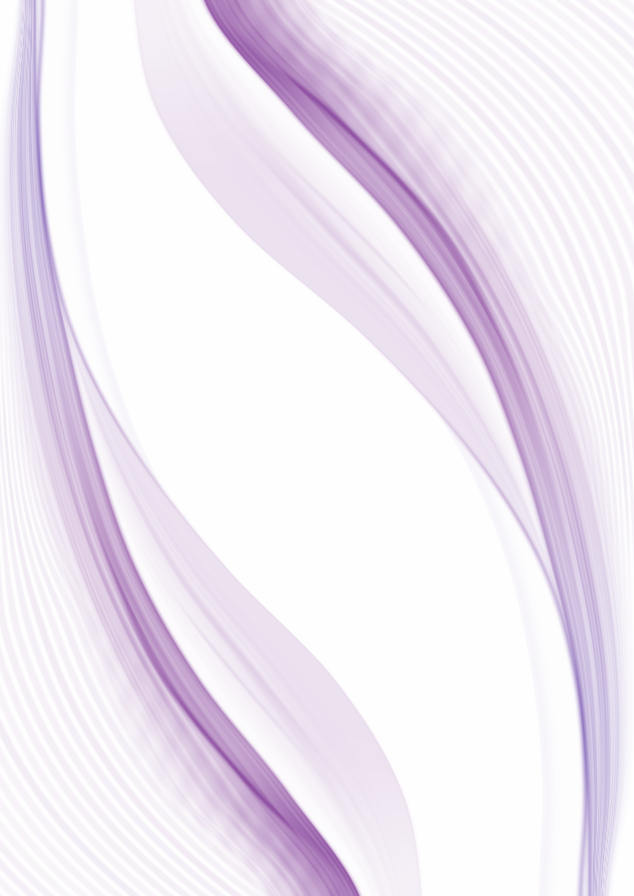
This background is drawn by a WebGL 2 fragment shader. Its source:

```glsl
#version 300 es
precision highp float;

uniform vec2 u_resolution;
out vec4 outColor;

const vec3 PAPER = vec3(0.998);
const vec3 VIOLET_INK = vec3(0.64, 1.0, 0.53);
const vec3 BLUE_INK = vec3(0.8, 1.0, 0.46);

// Horizontal position of each flowing edge at nine equal heights, top to bottom
const float VEIL[9] = float[](.211, .248, .373, .574, .738, .851, .906, .923, .915);
const float SPINE[9] = float[](.322, .461, .625, .743, .816, .868, .908, .925, .928);
const float FOLD[9] = float[](.325, .520, .689, .789, .858, .910, .939, .950, .941);
const float RIM[9] = float[](.510, .712, .815, .895, .955, .987, 1.0, .993, .965);
const float GHOST[9] = float[](.211, .248, .360, .600, .722, .798, .838, .855, .849);

float hash(vec2 p) {
  return fract(sin(dot(p, vec2(41.3, 289.1))) * 4375.5);
}

float noise(vec2 p) {
  vec2 i = floor(p), f = fract(p);
  f = f * f * (3.0 - 2.0 * f);
  return mix(mix(hash(i), hash(i + vec2(1, 0)), f.x),
             mix(hash(i + vec2(0, 1)), hash(i + vec2(1, 1)), f.x), f.y);
}

// Catmull-Rom curve through the knots, eased at both ends
float curve(float k[9], float t) {
  float u = clamp(t, 0.0, 1.02) * 8.0;
  int i = int(min(floor(u), 7.0));
  float f = u - float(i);
  float a = k[max(i - 1, 0)], b = k[i], c = k[i + 1], d = k[min(i + 2, 8)];
  return b + 0.5 * f * (c - a + f * (2.0 * a - 5.0 * b + 4.0 * c - d
         + f * (3.0 * (b - c) + d - a)));
}

float line(float d, float width) {
  return exp(-d * d / (width * width));
}

float edge(float d) {
  return smoothstep(-0.002, 0.002, d);
}

// Fine fibres running along the flow
float fibres(float across, float along, float count) {
  return 0.55 * noise(vec2(across * count, along * 2.5))
       + 0.45 * noise(vec2(across * count * 2.3 + 7.0, along * 3.0));
}

// Pale sheet on the inner side, with a bright gap beside the spine
float veilInk(float x, float t, float veil, float spine) {
  float s = (x - veil) / max(spine - veil, 0.004);
  float inside = edge(x - veil) * (1.0 - edge(x - spine));
  float fill = mix(0.112, 0.02, smoothstep(0.5, 0.92, s));
  fill *= mix(0.5, 1.0, smoothstep(0.0, 0.2, t)) * mix(1.0, 0.6, smoothstep(0.5, 0.7, t));
  fill *= mix(1.0, 0.5 + fibres(s, t, 14.0), smoothstep(0.1, 0.5, s));
  float crease = line(s - 0.69 - 0.7 * (t - 0.23), 0.02) * line(t - 0.26, 0.08) * 0.07;
  crease += line(s - 0.52 - 0.4 * (t - 0.2), 0.03) * line(t - 0.22, 0.12) * 0.05;
  float border = line(x - veil, 0.0045) * mix(0.02, 0.2, smoothstep(0.36, 0.6, t));
  return inside * (fill + crease) + border;
}

// Fibrous ribbon between spine and rim, folded over near the top
float ribbonInk(float x, float t, float spine, float fold, float rim) {
  float s = (x - spine) / (rim - spine);
  float c = (x - fold) / (rim - fold);
  float core = mix(0.36, 0.24, smoothstep(0.3, 0.7, t));
  float outer = mix(0.25, 0.07, smoothstep(0.0, 0.9, c));
  float body = mix(core, outer, smoothstep(-0.08, 0.1, c));
  body *= 0.35 + 1.2 * fibres(s, t, 18.0);
  float crown = 0.24 * (1.0 - smoothstep(0.03, 0.2, x - spine))
              * (1.0 - smoothstep(0.05, 0.18, t));
  float weave = sin(x * 190.0 - t * 110.0) * sin(x * 90.0 - t * 190.0);
  weave *= 0.025 * smoothstep(0.0, 0.2, c) * (1.0 - smoothstep(0.2, 0.4, t));
  float inside = edge(x - spine) * (1.0 - smoothstep(0.75, 1.1, s));
  float foldLine = line(x - fold, 0.007) * 0.3
                 * smoothstep(0.06, 0.14, t) * (1.0 - smoothstep(0.2, 0.5, t));
  float spineLine = line(x - spine, 0.0045) * mix(0.24, 0.12, smoothstep(0.2, 0.8, t));
  return inside * (body + crown + weave) + foldLine + spineLine;
}

// Thin repeated strands sweeping past the rim
float strandInk(float x, float t, float rim) {
  float sweep = 1.0 - 0.45 * pow(max(1.0 - t, 0.0), 5.0);
  float u = (x - sweep) / (0.032 * exp(-t));
  u *= 1.0 + smoothstep(0.3, 0.5, t);
  float strand = smoothstep(0.45, 0.15, abs(fract(u) - 0.5));
  float weight = 0.035 + 0.04 * hash(vec2(floor(u), 3.0));
  return strand * weight * smoothstep(-0.06, 0.03, x - rim)
       * (1.0 - smoothstep(0.5, 0.75, t));
}

// Barely visible bluish band below the veil
float ghostInk(float x, float t, float ghost, float veil) {
  float inside = edge(x - ghost) * (1.0 - edge(x - veil));
  float fill = 0.006 + 0.03 * line(x - ghost - 0.008, 0.013);
  return inside * fill * smoothstep(0.42, 0.48, t);
}

vec3 waveInk(vec2 p) {
  float x = p.x, t = p.y;
  float veil = curve(VEIL, t), spine = curve(SPINE, t);
  float rim = curve(RIM, t);
  float violet = veilInk(x, t, veil, spine) + strandInk(x, t, rim)
               + ribbonInk(x, t, spine, curve(FOLD, t), rim);
  vec3 tint = mix(VIOLET_INK, BLUE_INK, smoothstep(0.4, 0.85, t));
  return min(violet, 0.72) * tint + ghostInk(x, t, curve(GHOST, t), veil) * BLUE_INK;
}

void main() {
  vec2 uv = gl_FragCoord.xy / u_resolution;
  vec2 upper = vec2(uv.x, 1.0 - uv.y);
  // The lower wave is the upper one turned half around and narrowed
  vec2 lower = vec2((0.8456 - uv.x) / 0.85, uv.y + 0.009);
  vec3 color = PAPER - waveInk(upper) - waveInk(lower);
  outColor = vec4(clamp(color, 0.0, 1.0), 1.0);
}
```
